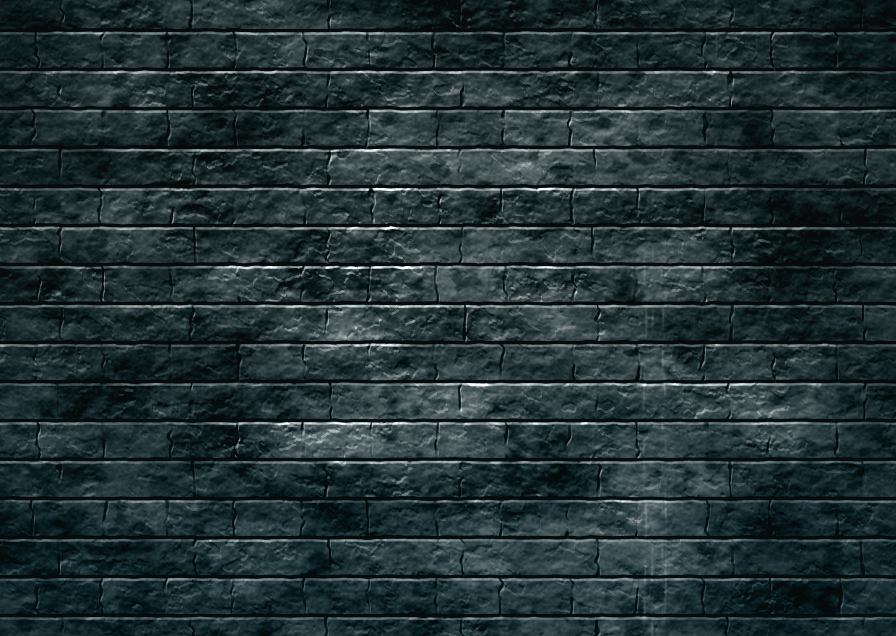
A Shadertoy shader for this texture:

```glsl
// Dark painted brick wall: courses of long stretchers alternate with courses of
// short headers. A height field of bricks, grain and chips is lit from above,
// then stained with blotches, pale vertical drips and a vignette.

#define COURSES 16.3       // brick rows over the canvas height
#define COURSE_SHIFT 0.22  // part of the top course that is cut off
#define STRETCHER 3.43     // long brick length, in course heights
#define BED 0.040          // half width of the level joints
#define UPRIGHT 0.030      // half width of the upright joints
#define JITTER 0.16        // scatter of the upright joints
#define WOBBLE vec2(0.12, 0.03)
#define ROUGHNESS 1.55     // depth of the surface grain
#define LIGHT_STEP vec2(0.02, 0.065)
#define BASE_TONE 0.222
#define BLOTCHES 0.40      // contrast of the large stains
#define DRIP_X 0.714       // main drip, as a share of the width

float hash(vec2 p) {
    vec3 q = fract(vec3(p.xyx) * 0.1031);
    q += dot(q, q.yzx + 33.33);
    return fract((q.x + q.y) * q.z);
}

float noise(vec2 p) {
    vec2 i = floor(p), f = fract(p);
    f = f * f * (3.0 - 2.0 * f);
    return mix(mix(hash(i), hash(i + vec2(1, 0)), f.x),
               mix(hash(i + vec2(0, 1)), hash(i + vec2(1, 1)), f.x), f.y);
}

float fbm(vec2 p) {
    float sum = 0.0, amp = 0.5;
    for (int i = 0; i < 4; i++) {
        sum += amp * noise(p);
        p = mat2(1.6, 1.2, -1.2, 1.6) * p + 17.3;
        amp *= 0.5;
    }
    return sum / 0.9375;
}

// Distances to the bed and upright joints (xy) and the brick's id (zw).
vec4 brickCell(vec2 p) {
    p += WOBBLE * (vec2(noise(p * 5.0 + 40.0), noise(p * vec2(3.5, 5.0) + 90.0)) - 0.5);
    float row = floor(p.y);
    bool headers = mod(row, 2.0) > 0.5;
    float len = headers ? STRETCHER * 0.5 : STRETCHER;
    float x = (p.x - (headers ? 0.9 : 1.55)) / len;
    float k = floor(x + 0.5);
    float joint = k + (hash(vec2(k, row) + 51.0) - 0.5) * JITTER / len;
    float bed = min(fract(p.y), 1.0 - fract(p.y));
    return vec4(bed, abs(x - joint) * len, x < joint ? k - 1.0 : k, row);
}

// Brick faces are 1, mortar is 0; worn upright joints are partly painted over.
float brickBody(vec2 p, float soft) {
    vec4 cell = brickCell(p);
    float wear = 0.9 * smoothstep(0.25, 0.8, noise(p * vec2(1.3, 3.5) + 7.0));
    float bed = smoothstep(BED - soft, BED + soft, cell.x);
    float upright = smoothstep(UPRIGHT - soft, UPRIGHT + soft, cell.y);
    return bed * mix(wear, 1.0, upright);
}

float wallHeight(vec2 p, float soft) {
    float grain = fbm(p * vec2(3.4, 4.6));
    float chips = smoothstep(0.60, 0.66, fbm(p * vec2(2.2, 3.2) + 130.0));
    return brickBody(p, soft) + ROUGHNESS * grain - 0.45 * chips;
}

// Pale runs of lime: one broad stain and several thin broken lines.
float drips(vec2 uv) {
    float fall = smoothstep(0.68, 0.5, uv.y);
    float sum = 0.035 * fall * exp(-pow((uv.x - DRIP_X - 0.01) / 0.022, 2.0));
    for (int i = 0; i < 8; i++) {
        float n = float(i);
        bool far = i > 4;
        float x = DRIP_X + (far ? 0.085 + 0.045 * (n - 5.0) : 0.045 * hash(vec2(n, 3.0)) - 0.005);
        x += 0.002 * (noise(vec2(n * 9.0, uv.y * 12.0)) - 0.5);
        float broken = smoothstep(0.4, 0.9, noise(vec2(n * 13.0, uv.y * 30.0)));
        float run = far ? 0.5 * smoothstep(0.5, 0.8, uv.y) : fall;
        sum += 0.12 * run * broken * exp(-pow((uv.x - x) / 0.0014, 2.0));
    }
    return sum;
}

void mainImage(out vec4 fragColor, in vec2 fragCoord) {
    vec2 uv = fragCoord / iResolution.xy;
    vec2 p = vec2(fragCoord.x, iResolution.y - fragCoord.y) / iResolution.y * COURSES;
    p.y += COURSE_SHIFT;
    float soft = max(0.55 * COURSES / iResolution.y, 0.022);

    // Relief lit from above, with a gloss that changes along each course
    vec4 cell = brickCell(p);
    float relief = wallHeight(p, soft) - wallHeight(p - LIGHT_STEP, soft);
    float gloss = noise(vec2(p.x * 0.5, cell.w * 7.3)) * (0.5 + noise(p * vec2(3.0, 1.0)));
    gloss *= 0.6 + 0.8 * exp(-pow(length((uv - vec2(0.5, 0.62)) * vec2(1.6, 2.4)), 2.0));
    float lit = relief > 0.0 ? 0.14 + 0.36 * gloss : 0.20;

    // Paint tone: brick by brick, in blotches and in fine specks
    float tone = BASE_TONE + 0.06 * (hash(cell.zw + 11.0) - 0.5);
    tone += BLOTCHES * (fbm(p * vec2(0.35, 0.7) + 60.0) - 0.5);
    tone += 0.20 * (fbm(p * vec2(2.5, 4.0) + 200.0) - 0.5);
    tone += 0.07 * (noise(p * 15.0) - 0.5);

    // Soot gathers in scattered pits and under the joints
    float soot = smoothstep(0.58, 0.72, fbm(p * vec2(1.6, 2.4) + 310.0));
    tone *= 1.0 - 0.4 * soot;
    tone *= mix(0.3, 1.0, brickBody(p, soft));
    tone += lit * relief + drips(uv);

    // Vignette, strongest at the sides
    vec2 c = abs(uv - vec2(0.5, 0.48)) * 2.0;
    tone *= 1.06 - 0.40 * pow(c.x, 2.5) - 0.18 * pow(c.y, 3.0);
    tone = max(tone, 0.04);

    // Cold grey, turning to blue-green towards the bottom
    float depth = smoothstep(0.0, 0.12, tone) * (1.0 - 0.35 * smoothstep(0.25, 0.5, tone));
    float cold = smoothstep(0.65, 0.0, uv.y);
    vec3 tint = mix(vec3(-0.064, 0.0, 0.005), vec3(-0.085, 0.0, 0.020), cold);
    fragColor = vec4(clamp(tone + tint * depth, 0.012, 1.0), 1.0);
}
```
